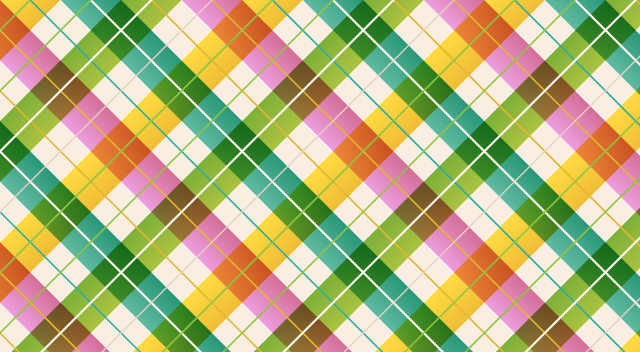
Write a WebGL 1 fragment shader that draws this pattern.

```glsl
precision highp float;

uniform vec2 u_resolution;

const float REPEAT = 0.688;      // plaid repeat, in canvas heights
const float HALF_BAND = 0.125;   // half a band, in repeats
const float WIDE = 0.0063;       // half widths of the pinstripes, in repeats
const float MEDIUM = 0.0048;
const float FINE = 0.004;

const vec3 CREAM = vec3(0.98, 0.935, 0.89);
const vec3 WHITE = vec3(0.99, 0.97, 0.93);
const vec3 GOLD = vec3(0.89, 0.71, 0.20);
const vec3 LEAF = vec3(0.56, 0.77, 0.25);
const vec3 SEA = vec3(0.20, 0.68, 0.60);
const vec3 SAND = vec3(0.89, 0.82, 0.78);

// Signed offset from the nearest repeated centre line
float offsetFrom(float t, float center) {
  return fract(t - center + 0.5) - 0.5;
}

// Antialiased coverage of a repeated stripe
float stripe(float t, float center, float halfWidth, float pixel) {
  float edge = abs(offsetFrom(t, center)) - halfWidth;
  return clamp(0.5 - edge / pixel, 0.0, 1.0);
}

// Translucent dye that shades from one side of its band to the other
vec3 dye(float t, float center, vec3 start, vec3 end, float pixel) {
  float across = clamp(offsetFrom(t, center) / (2.0 * HALF_BAND) + 0.5, 0.0, 1.0);
  return mix(vec3(1.0), mix(start, end, across), stripe(t, center, HALF_BAND, pixel));
}

// Opaque thread laid over the cloth
vec3 thread(vec3 cloth, vec3 tint, float t, float center, float halfWidth, float pixel) {
  return mix(cloth, tint, stripe(t, center, halfWidth, pixel));
}

void main() {
  // Diagonal axes measured from the upper left corner
  vec2 pos = vec2(gl_FragCoord.x, u_resolution.y - gl_FragCoord.y) / u_resolution.y;
  float rising = (pos.x + pos.y) / REPEAT;
  float falling = (pos.x - pos.y) / REPEAT;
  float pixel = 1.4142 / (u_resolution.y * REPEAT);

  // Broad bands multiply where they cross
  vec3 teal = dye(falling, 0.375, vec3(0.38, 0.73, 0.63), vec3(0.16, 0.59, 0.47), pixel);
  vec3 pink = dye(falling, 0.875, vec3(0.93, 0.62, 0.87), vec3(0.83, 0.43, 0.59), pixel);
  vec3 yellow = dye(rising, 0.125, vec3(1.0, 0.86, 0.26), vec3(0.94, 0.74, 0.21), pixel);
  vec3 green = dye(rising, 0.625, vec3(0.49, 0.69, 0.22), vec3(0.67, 0.76, 0.25), pixel);
  vec3 bands = teal * pink * yellow * green;
  float bare = step(0.999, min(bands.r, min(bands.g, bands.b)));
  vec3 color = mix(bands, CREAM, bare);

  // Falling pinstripes
  color = thread(color, SEA, falling, 0.125, MEDIUM, pixel);
  color = thread(color, WHITE, falling, 0.375, WIDE, pixel);
  color = thread(color, GOLD, falling, 0.625, MEDIUM, pixel);
  color = thread(color, GOLD, falling, 0.875, MEDIUM, pixel);

  // Rising pinstripes
  color = thread(color, LEAF, rising, 0.125, MEDIUM, pixel);
  color = thread(color, LEAF, rising, 0.375, MEDIUM, pixel);
  color = thread(color, WHITE, rising, 0.625, WIDE, pixel);
  color = thread(color, SAND, rising, 0.875, FINE, pixel);

  gl_FragColor = vec4(color, 1.0);
}
```
